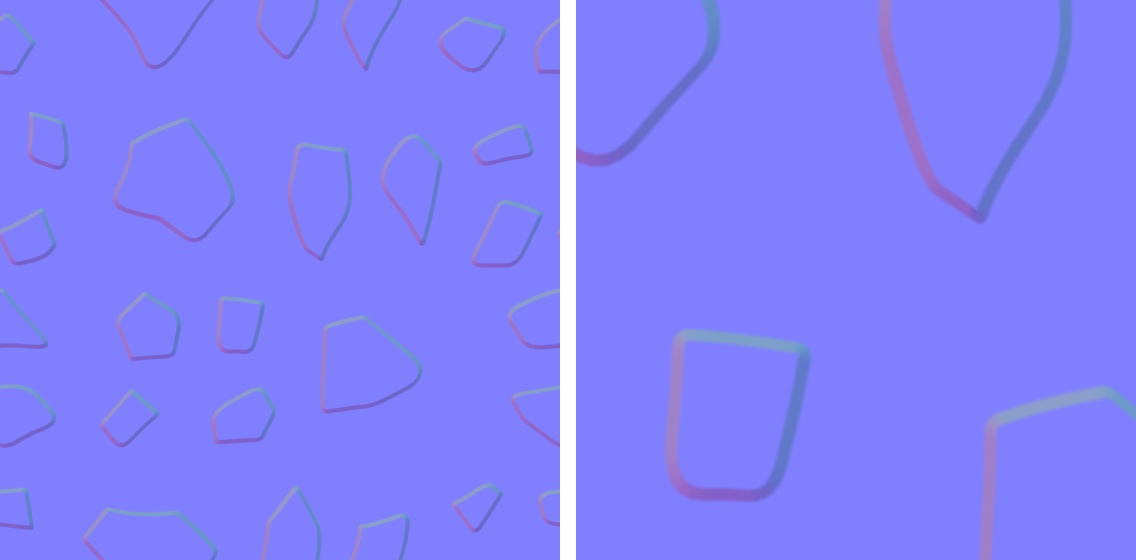
Left, the full canvas; right, a detail of the centre.
This texture map is drawn by a Shadertoy shader. Its source:

```glsl
// Tangent-space normal map of scattered flat chips outlined by thin bevelled rims.
#define BLOCKS 3.0        // layout blocks per tile side
#define RIM_HALF 0.0036   // half width of a rim
#define RIM_SOFT 0.0017   // softness of a rim's border
#define TILT 0.125        // red/green swing on a rim
#define BLUE_DROP 0.21    // loss of blue on a rim
#define WARP 0.008        // bending of straight edges
#define ROUND_MAX 0.46    // largest share of an edge used by a rounded corner
#define DENT 0.42         // radius factor of a pulled-in corner
#define SEED 0.37

const float TAU = 6.2831853;
const vec3 FLAT_NORMAL = vec3(0.5, 0.5, 1.0);

float hash(vec2 id, float k) {
    vec3 q = fract(vec3(id, k) * vec3(0.1031, 0.1137, 0.0973) + SEED);
    q += dot(q, q.yzx + 33.33);
    return fract((q.x + q.y) * q.z);
}

// Corner i of an irregular polygon inside the unit circle, counter-clockwise
vec2 corner(vec2 id, float i, float count, float dent) {
    i = mod(i + 0.5, count) - 0.5;
    float angle = TAU * (i + 0.65 * (hash(id, i + 10.0) - 0.5)) / count + TAU * hash(id, 3.0);
    float radius = mix(0.66, 0.9, hash(id, i + 20.0));
    if (i < 0.5) radius *= dent;
    return radius * vec2(cos(angle), sin(angle));
}

// Share of the adjoining edges cut by corner i: mostly sharp, some wide
float rounding(vec2 id, float i, float count) {
    i = mod(i + 0.5, count) - 0.5;
    float h = hash(id, i + 30.0);
    return mix(0.02, ROUND_MAX, h * h);
}

// Merges one segment into the nearest distance and the blended outward normal
void addEdge(vec2 p, vec2 a, vec2 b, inout float nearest, inout vec2 outward) {
    vec2 edge = b - a, toP = p - a;
    float along = clamp(dot(toP, edge) / max(dot(edge, edge), 1e-9), 0.0, 1.0);
    float d = length(toP - edge * along);
    nearest = min(nearest, d);
    float w = d / RIM_HALF;
    outward += exp(-w * w) * vec2(edge.y, -edge.x) / max(length(edge), 1e-5);
}

// Outline with Bezier corners; returns outward normal and distance
vec3 chip(vec2 p, vec2 halfSize, vec2 id, float count, float dent) {
    float nearest = 1.0;
    vec2 outward = vec2(0.0);
    for (float i = 0.0; i < count; i++) {
        vec2 prev = corner(id, i - 1.0, count, dent) * halfSize;
        vec2 cur = corner(id, i, count, dent) * halfSize;
        vec2 next = corner(id, i + 1.0, count, dent) * halfSize;
        float r = rounding(id, i, count);
        vec2 a = mix(cur, prev, r), b = mix(cur, next, r);
        addEdge(p, mix(prev, cur, rounding(id, i - 1.0, count)), a, nearest, outward);
        vec2 last = a;
        for (float s = 1.0; s <= 6.0; s++) {
            float t = s / 6.0;
            vec2 point = mix(mix(a, cur, t), mix(cur, b, t), t);
            addEdge(p, last, point, nearest, outward);
            last = point;
        }
    }
    return vec3(normalize(outward + 1e-6), nearest);
}

void mainImage(out vec4 fragColor, in vec2 fragCoord) {
    vec2 p = fragCoord / iResolution.y + vec2(0.11, 0.17);

    // Periodic bending of the whole sheet
    p += WARP * sin(TAU * (p.yx * vec2(3.0, 2.0) + vec2(0.1, 0.6)));
    p += 0.4 * WARP * sin(TAU * (p.yx * 5.0 + p * vec2(1.0, 2.0)));

    // Shifted rows of blocks holding one, two or four chips
    float row = floor(fract(p.y) * BLOCKS);
    p.x += hash(vec2(row, 7.0), 1.0);
    vec2 grid = fract(p) * BLOCKS;
    vec2 block = floor(grid);
    float kind = mod(block.x + block.y, 3.0);
    vec2 split = vec2(1.0);
    if (kind > 1.5) split = vec2(2.0);
    else if (kind > 0.5) split = hash(block, 2.0) < 0.5 ? vec2(2.0, 1.0) : vec2(1.0, 2.0);
    vec2 local = fract(grid) * split;
    vec2 id = block * 2.0 + floor(local) + 11.0 * kind;

    // Size, place and form of this chip
    vec2 halfCell = 0.5 / (BLOCKS * split);
    float size = mix(kind > 1.5 ? 0.72 : 0.88, 1.0, hash(id, 4.0));
    vec2 offset = (1.0 - size) * (vec2(hash(id, 5.0), hash(id, 6.0)) * 1.8 - 0.9);
    vec2 q = ((fract(local) - 0.5) * 2.0 - offset) * halfCell;
    bool small = kind > 1.5;
    float count = small ? 4.0 + floor(1.5 * hash(id, 8.0)) : 5.0 + floor(2.0 * hash(id, 8.0));
    float dent = !small && hash(id, 9.0) > 0.45 ? DENT : 1.0;
    vec3 rim = chip(q, halfCell * size, id, count, dent);

    // Rim profile and normal colour
    float soft = max(RIM_SOFT, 0.7 / iResolution.y);
    float slope = 1.0 - smoothstep(RIM_HALF - soft, RIM_HALF + soft, rim.z);
    vec3 tilt = vec3(-rim.x * TILT, rim.y * TILT, -BLUE_DROP);
    fragColor = vec4(FLAT_NORMAL + slope * tilt, 1.0);
}
```
